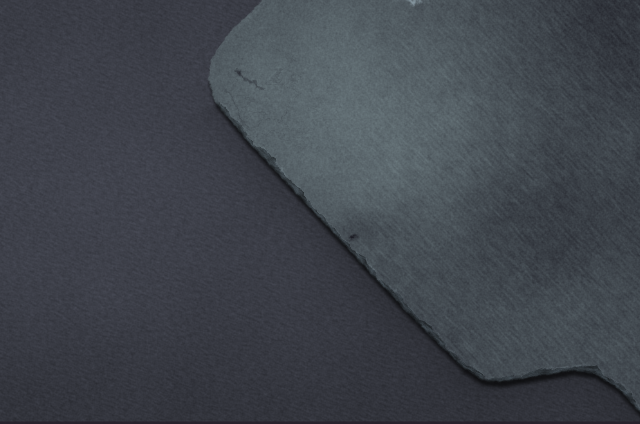
Give the GLSL for this texture, as a Shadertoy shader.

```glsl
// A chipped slate slab resting on dark fibrous paper, lit softly from the upper left.
// The slab is a polygon distance field roughened by gradient noise; broad glows set
// the light, while stretched noise gives fibres, scratches, creases and a broken rim.

const vec3 PAPER_COLOR = vec3(0.232, 0.241, 0.277);
const vec3 SLATE_DARK  = vec3(0.222, 0.243, 0.270);
const vec3 SLATE_LIGHT = vec3(0.410, 0.465, 0.485);
const vec3 RIM_COLOR   = vec3(0.165, 0.192, 0.212);
const vec3 STRIP_COLOR = vec3(0.150, 0.120, 0.165);
const vec2 SHADOW_OFFSET = vec2(-0.003, 0.011);
const vec2 EDGE_DIRECTION = vec2(0.69, -0.72);
const vec2 SCRATCH_DIRECTION = vec2(0.70, -0.71);
const float RIM_WIDTH = 0.011;
const float EDGE_ROUGHNESS = 0.0050;
const float PAPER_GRAIN = 0.115;
const float SLATE_GRAIN = 0.20;
const float SCRATCH_STRENGTH = 0.17;

const int CORNERS = 21;
const vec2 SLAB[CORNERS] = vec2[CORNERS](
    vec2(0.647, 1.03), vec2(0.604, 0.984), vec2(0.529, 0.911), vec2(0.498, 0.858),
    vec2(0.491, 0.813), vec2(0.507, 0.760), vec2(0.581, 0.669), vec2(0.717, 0.524),
    vec2(0.841, 0.390), vec2(0.941, 0.283), vec2(1.022, 0.201), vec2(1.094, 0.130),
    vec2(1.137, 0.102), vec2(1.180, 0.098), vec2(1.255, 0.110), vec2(1.353, 0.126),
    vec2(1.402, 0.118), vec2(1.455, 0.085), vec2(1.506, 0.031), vec2(1.63, -0.08),
    vec2(1.63, 1.03));

vec2 hashGradient(vec2 cell) {
    vec3 h = fract(cell.xyx * vec3(0.1031, 0.1030, 0.0973));
    h += dot(h, h.yzx + 33.33);
    return fract((h.xx + h.yz) * h.zy) * 2.0 - 1.0;
}

float gradientNoise(vec2 p) {
    vec2 i = floor(p), f = fract(p);
    vec2 u = f * f * f * (f * (f * 6.0 - 15.0) + 10.0);
    vec2 e = vec2(1.0, 0.0);
    float low  = mix(dot(hashGradient(i), f), dot(hashGradient(i + e), f - e), u.x);
    float high = mix(dot(hashGradient(i + e.yx), f - e.yx),
                     dot(hashGradient(i + 1.0), f - 1.0), u.x);
    return mix(low, high, u.y);
}

float fbm(vec2 p) {
    float sum = 0.0, amplitude = 0.6;
    for (int i = 0; i < 5; i++) {
        sum += amplitude * gradientNoise(p);
        p = mat2(1.6, 1.2, -1.2, 1.6) * p + 7.3;
        amplitude *= 0.55;
    }
    return sum;
}

// Noise drawn out along a direction; frequency holds (along, across).
float streaks(vec2 p, vec2 direction, vec2 frequency) {
    return gradientNoise(frequency * vec2(dot(p, direction), dot(p, vec2(-direction.y, direction.x))));
}

float segmentDistance(vec2 p, vec2 a, vec2 b) {
    vec2 d = b - a;
    return length(p - a - d * clamp(dot(p - a, d) / dot(d, d), 0.0, 1.0));
}

// Signed distance to the slab, negative inside.
float slabDistance(vec2 p) {
    float nearest = 10.0, side = 1.0;
    for (int i = 0, j = CORNERS - 1; i < CORNERS; j = i, i++) {
        vec2 a = SLAB[i], b = SLAB[j];
        nearest = min(nearest, segmentDistance(p, a, b));
        if ((a.y > p.y) != (b.y > p.y) &&
            p.x < a.x + (b.x - a.x) * (p.y - a.y) / (b.y - a.y)) side = -side;
    }
    return side * nearest;
}

float glow(vec2 p, vec2 center, vec2 radius) {
    vec2 d = (p - center) / radius;
    return exp(-dot(d, d));
}

vec3 paper(vec2 p, float grain) {
    float light = 0.95 + 0.13 * glow(p, vec2(0.20, 0.58), vec2(0.50, 0.34))
                - 0.10 * smoothstep(0.35, 0.0, p.y);
    light += 0.08 * fbm(p * 5.0) + PAPER_GRAIN * grain;
    light += 0.15 * streaks(p, vec2(0.93, -0.37), vec2(55.0, 190.0));
    return PAPER_COLOR * light;
}

vec3 slate(vec2 p, float depth, float facing, float grain) {
    // Broad light and dark regions.
    float light = 0.09 + 0.64 * glow(p, vec2(0.75, 0.78), vec2(0.36, 0.36))
                + 0.22 * glow(p, vec2(0.96, 0.60), vec2(0.22, 0.20))
                + 0.12 * glow(p, vec2(1.12, 0.80), vec2(0.20, 0.24))
                + 0.17 * glow(p, vec2(1.35, 0.20), vec2(0.30, 0.15))
                - 0.27 * glow(p, vec2(1.50, 0.97), vec2(0.26, 0.20))
                - 0.17 * glow(p, vec2(1.25, 0.48), vec2(0.22, 0.13))
                - 0.24 * glow(p, vec2(0.86, 0.46), vec2(0.08, 0.04));
    light += 0.19 * fbm(p * 8.0 + 3.0) + 0.20 * fbm(p * 36.0) + SLATE_GRAIN * grain;
    // Dense slanted scratches, stronger away from the bright corner.
    float fine = streaks(p, SCRATCH_DIRECTION, vec2(24.0, 170.0));
    float bold = smoothstep(0.18, 0.55, streaks(p + 3.0, SCRATCH_DIRECTION, vec2(17.0, 120.0)));
    light += SCRATCH_STRENGTH * (1.5 * fine + 0.7 * bold) * smoothstep(0.75, 1.15, p.x + 0.3 * (1.0 - p.y));
    // Creases and flakes by the upper left corner.
    vec2 bent = p + 0.024 * vec2(fbm(p * 34.0), fbm(p * 34.0 + 9.0));
    float crack = segmentDistance(bent, vec2(0.555, 0.836), vec2(0.625, 0.785));
    float split = segmentDistance(bent, vec2(0.535, 0.79), vec2(0.585, 0.695));
    light -= 0.48 * smoothstep(0.006, 0.0, crack) + 0.22 * smoothstep(0.004, 0.0, split);
    light -= 0.35 * glow(bent, vec2(0.566, 0.828), vec2(0.010, 0.008));
    float ridge = smoothstep(0.030, 0.0, abs(fbm(p * vec2(9.0, 15.0) + 4.0)));
    light -= 0.17 * ridge * glow(p, vec2(0.66, 0.77), vec2(0.14, 0.16));
    light -= 0.9 * glow(bent, vec2(0.833, 0.438), vec2(0.009, 0.006));
    vec3 color = mix(SLATE_DARK, SLATE_LIGHT, clamp(light, -0.6, 1.2));
    // Flaked rim with a lit lip and a dark foot, on the edges that face down.
    float along = dot(p, EDGE_DIRECTION);
    float facets = fbm(vec2(along * 42.0, depth * 120.0));
    float lip = depth - RIM_WIDTH * (1.0 + 1.9 * fbm(vec2(along * 26.0, depth * 30.0 + 5.0)));
    float rim = smoothstep(0.0015, -0.0015, lip);
    color = mix(color, RIM_COLOR * (1.0 + 1.7 * facets), 0.72 * rim * facing);
    color *= 1.0 - 0.40 * facing * smoothstep(0.006, 0.0, depth);
    float glint = smoothstep(0.0035, 0.0, abs(lip - 0.002)) * smoothstep(-0.15, 0.3, facets);
    color += (0.13 * glint * facing + 0.03 * rim * (1.0 - facing)) * SLATE_LIGHT;
    // Pale chips on the top border.
    return color + 0.5 * glow(bent, vec2(0.975, 1.0), vec2(0.025, 0.005)) * SLATE_LIGHT;
}

void mainImage(out vec4 fragColor, in vec2 fragCoord) {
    vec2 p = fragCoord / iResolution.y;
    float pixel = 1.0 / iResolution.y;
    float grain = gradientNoise(p * 130.0) + gradientNoise(p * 235.0 + 5.0);

    float smoothEdge = slabDistance(p);
    float shifted = slabDistance(p + SHADOW_OFFSET);
    float facing = smoothstep(-0.2, 0.6, (smoothEdge - shifted) / length(SHADOW_OFFSET));
    float edge = smoothEdge + EDGE_ROUGHNESS * (fbm(p * 24.0) + fbm(p * 75.0));

    // Contact shadow and a wider soft one fall on the paper.
    vec3 ground = paper(p, grain);
    ground *= 1.0 - 0.62 * smoothstep(0.008, -0.007, shifted);
    ground *= 1.0 - 0.22 * facing * exp(-max(smoothEdge, 0.0) * 22.0);

    vec3 stone = slate(p, -edge, facing, grain);
    vec3 color = mix(ground, stone, smoothstep(pixel, -pixel, edge));
    color = mix(color, STRIP_COLOR, 0.8 * smoothstep(0.008, 0.004, p.y));
    fragColor = vec4(clamp(color, 0.0, 1.0), 1.0);
}
```
